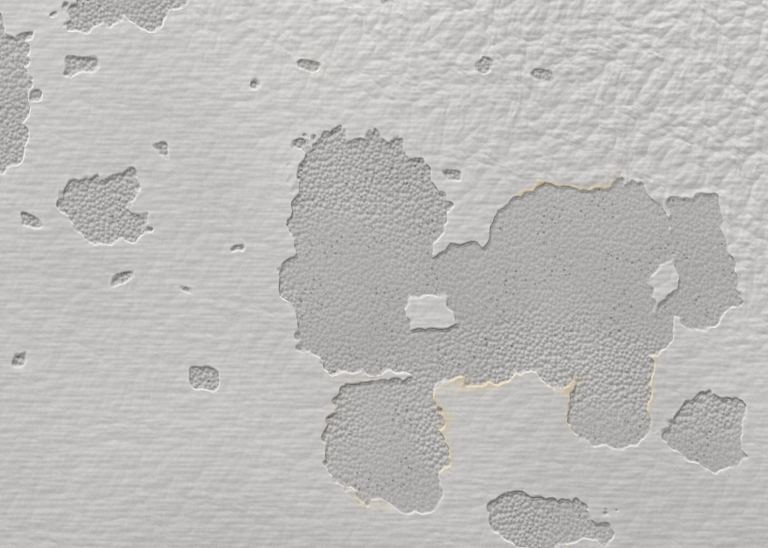
Give the GLSL for this texture, as a WebGL 1 fragment shader.

```glsl
precision highp float;
// Weathered wall: pale lumpy paint flaking away from grainy grey plaster.
uniform vec2 u_resolution;

const vec2 LIGHT_DIR = vec2(-0.35, 0.94);
const vec3 WARM_GREY = vec3(1.0, 0.991, 0.984);
const vec3 RUST_TINT = vec3(1.02, 0.95, 0.8);

vec2 hash2(vec2 c) {
  return fract(sin(vec2(dot(c, vec2(127.1, 311.7)), dot(c, vec2(269.5, 183.3)))) * 43758.5);
}

// Cellular noise: distance to the nearest scattered point
float cells(vec2 p) {
  vec2 base = floor(p);
  float nearest = 2.0;
  for (int y = -1; y <= 1; y++) {
    for (int x = -1; x <= 1; x++) {
      vec2 c = base + vec2(float(x), float(y));
      nearest = min(nearest, length(c + hash2(c) - p));
    }
  }
  return nearest;
}

// Layered, turned sines, roughly -1 to 1
float waves(vec2 p) {
  float sum = 0.0, amp = 0.5;
  for (int i = 0; i < 5; i++) {
    p = mat2(0.8, 0.6, -0.6, 0.8) * p * 1.7 + 1.3;
    sum += amp * sin(p.x + 1.5 * sin(p.y + sum));
    amp *= 0.55;
  }
  return sum;
}

// Slightly boxy ellipse
float blob(vec2 p, vec2 centre, vec2 radius) {
  vec2 q = abs(p - centre) / radius;
  return (pow(dot(q * q, q) + 1e-6, 0.333) - 1.0) * min(radius.x, radius.y);
}

// Small chips, denser towards the upper left
float chips(vec2 p, float size) {
  vec2 base = floor(p / size);
  float d = 1.0;
  for (int y = -1; y <= 1; y++) {
    for (int x = -1; x <= 1; x++) {
      vec2 c = base + vec2(float(x), float(y));
      vec2 rnd = hash2(c + 17.0);
      vec2 centre = (c + 0.2 + 0.6 * hash2(c)) * size;
      float chance = mix(0.15, 0.65, smoothstep(0.6, -0.5, centre.x - centre.y));
      float radius = mix(0.006, 0.024, rnd.y * rnd.y);
      float chip = blob(p, centre, radius * vec2(1.25, 0.9));
      d = min(d, chip + step(chance, rnd.x));
    }
  }
  return d;
}

// Signed distance to bare plaster, negative where paint is missing
float bareDistance(vec2 p) {
  vec2 q = p + 0.018 * vec2(waves(p * 9.0), waves(p * 9.0 + 7.0));
  float ragged = 0.03 * (cells(q * 14.0) - 0.45) + 0.014 * (cells(q * 42.0) - 0.45);
  // Main flaked area
  float d = blob(q, vec2(0.665, 0.54), vec2(0.14, 0.21));
  d = min(d, blob(q, vec2(1.05, 0.48), vec2(0.18, 0.175)));
  d = min(d, blob(q, vec2(0.83, 0.42), vec2(0.15, 0.125)));
  d = min(d, blob(q, vec2(0.71, 0.19), vec2(0.105, 0.12)));
  d = min(d, blob(q, vec2(1.28, 0.525), vec2(0.07, 0.115)));
  d = min(d, blob(q, vec2(1.12, 0.27), vec2(0.08, 0.085)));
  // Paint islands left inside it
  d = max(d, -blob(q, vec2(0.795, 0.445), vec2(0.043, 0.032)));
  d = max(d, -blob(q, vec2(1.2, 0.48), vec2(0.02, 0.045)));
  // Separate flakes
  d = min(d, blob(q, vec2(1.296, 0.2), vec2(0.074, 0.064)));
  d = min(d, blob(q, vec2(1.0, 0.045), vec2(0.11, 0.05)));
  d = min(d, blob(q, vec2(0.19, 0.624), vec2(0.068, 0.052)));
  d = min(d, blob(q, vec2(0.0, 0.82), vec2(0.05, 0.13)));
  d = min(d, blob(q, vec2(0.22, 0.99), vec2(0.09, 0.04)));
  return min(d + ragged, chips(q, 0.13) + 0.45 * ragged);
}

float paintCover(float d) { return smoothstep(-0.0028, 0.0028, d); }

float paintHeight(vec2 p) {
  float lumpy = mix(0.3, 1.0, smoothstep(0.95, 1.6, 0.6 * p.x + p.y));
  vec2 q = p + 0.012 * waves(p * 14.0);
  float lumps = 0.008 * cells(q * 32.0) + 0.003 * cells(q * 75.0);
  float brush = 0.0014 * cells(p * vec2(14.0, 110.0));
  return 0.0045 - lumpy * lumps - brush;
}

float plasterHeight(vec2 p) {
  float coarse = smoothstep(-0.4, 0.4, waves(p * 5.0) + 0.9 - p.x);
  return -mix(0.0018, 0.0046, coarse) * cells(p * 125.0);
}

float surface(vec2 p) {
  return mix(plasterHeight(p), paintHeight(p), paintCover(bareDistance(p)));
}

void main() {
  vec2 p = gl_FragCoord.xy / u_resolution.y;
  float d = bareDistance(p);
  float cover = paintCover(d);
  // Relief lit from above, with a shadow under overhanging paint
  vec2 reach = LIGHT_DIR * 0.002;
  float slope = (surface(p - reach) - surface(p + reach)) / 0.004;
  float shadow = max(paintCover(bareDistance(p + LIGHT_DIR * 0.007)) - cover, 0.0);
  // Base tones and fine speckle
  float paintTone = 0.768 + 0.018 * waves(p * 3.0) + 0.045 * (p.y - 0.5);
  float plasterTone = 0.682 + 0.015 * waves(p * 7.0);
  float pits = smoothstep(0.2, 0.08, cells(p * 62.0)) * smoothstep(0.1, 0.5, waves(p * 24.0));
  plasterTone -= 0.12 * pits;
  float tone = mix(plasterTone, paintTone, cover);
  tone += 0.2 * clamp(slope, -0.8, 0.8) - 0.1 * shadow;
  tone += mix(0.06, 0.025, cover) * (cells(p * 210.0) - 0.45);
  // Bright lip and patchy rust along torn edges
  float rim = exp(-abs(d - 0.002) * 250.0);
  float rust = rim * smoothstep(0.1, 0.6, waves(p * 6.0 + 3.0)) * smoothstep(0.5, 0.8, p.x);
  tone += 0.03 * rim * cover;
  gl_FragColor = vec4(tone * WARM_GREY * mix(vec3(1.0), RUST_TINT, rust), 1.0);
}
```
